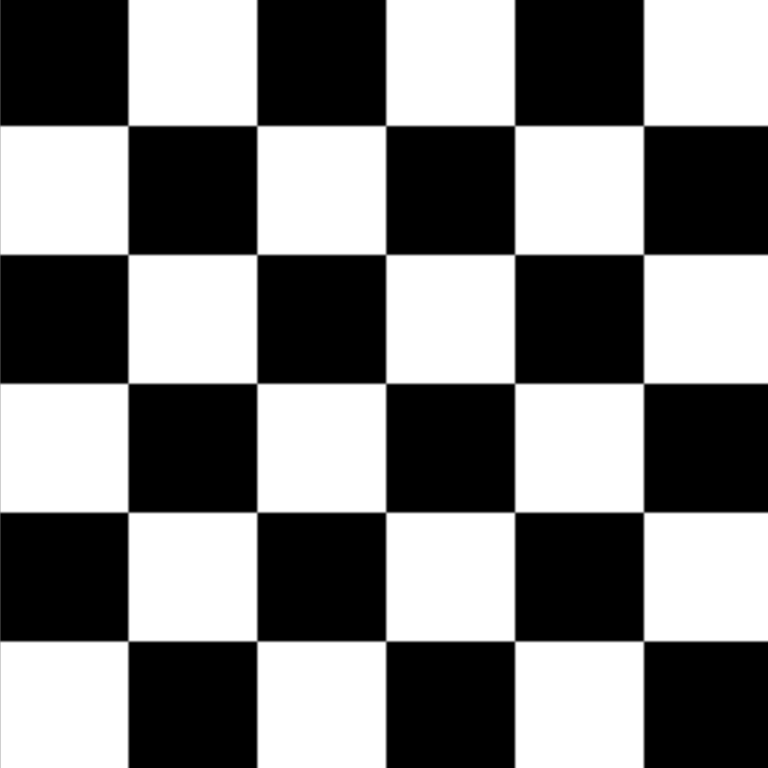
This pattern is drawn by a three.js fragment shader. Its source:

```glsl
varying vec2 vUv;

#define CELL 0.1678                     // side of one square
#define ORIGIN vec2(-0.0005, -0.0031)   // corner of the lowest left square
#define SOFTNESS 0.0026                 // half width of the grey edge blur
#define DARK vec3(0.0)
#define LIGHT vec3(1.0)

// Signed distance to the nearest grid line, alternating in sign per cell
vec2 alternatingDistance(vec2 p) {
  vec2 cell = (p - ORIGIN) / CELL;
  return (0.5 - abs(mod(cell + 0.5, 2.0) - 1.0)) * CELL;
}

void main() {
  // Soft square waves from -1 to 1, one along each axis
  vec2 wave = smoothstep(-SOFTNESS, SOFTNESS, alternatingDistance(vUv)) * 2.0 - 1.0;

  // Their product is positive on light squares and negative on dark ones
  float checker = 0.5 + 0.5 * wave.x * wave.y;
  gl_FragColor = vec4(mix(DARK, LIGHT, checker), 1.0);
}
```
